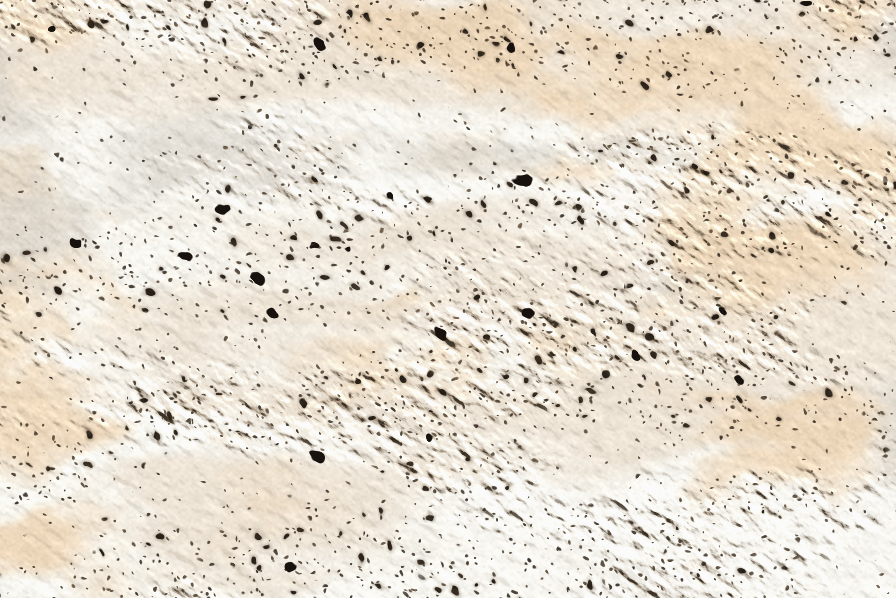
A Shadertoy shader for this texture:

```glsl
// Pale travertine: cream and tan clouds lie in loose horizontal beds over white stone.
// Banded fbm places the tints, slanted fbm is lit as rough relief,
// and jittered cells scatter dark pits of several sizes along the beds.

const vec3 WHITE = vec3(0.972, 0.968, 0.945);
const vec3 CREAM = vec3(0.930, 0.893, 0.838);
const vec3 TAN   = vec3(0.925, 0.830, 0.705);
const vec3 GREY  = vec3(0.855, 0.835, 0.800);
const vec3 BROWN = vec3(0.400, 0.320, 0.230);
const vec3 BLACK = vec3(0.090, 0.070, 0.050);

float hash(vec2 p) {
    return fract(sin(dot(p, vec2(127.1, 311.7))) * 43758.5453);
}

float noise(vec2 p) {
    vec2 cell = floor(p), f = fract(p);
    f = f * f * (3.0 - 2.0 * f);
    float low  = mix(hash(cell), hash(cell + vec2(1.0, 0.0)), f.x);
    float high = mix(hash(cell + vec2(0.0, 1.0)), hash(cell + 1.0), f.x);
    return mix(low, high, f.y);
}

float fbm(vec2 p, int octaves) {
    float sum = 0.0, weight = 0.5, total = 0.0;
    for (int i = 0; i < octaves; i++) {
        sum += weight * noise(p);
        total += weight;
        weight *= 0.5;
        p = mat2(1.6, 0.3, -0.3, 1.6) * p * 1.25 + 17.3;
    }
    return sum / total;
}

// Coordinates along and across the diagonal grain of the rough stone
vec2 alongGrain(vec2 p) {
    return vec2(dot(p, vec2(0.82, -0.57)), dot(p, vec2(0.57, 0.82)));
}

// Coverage by tilted oval pits, one candidate per jittered cell
float pits(vec2 p, float cells, float density, float radius, float seed, float blur) {
    vec2 q = p * cells, home = floor(q);
    float soft = blur * cells, cover = 0.0;
    for (int y = -1; y <= 1; y++)
    for (int x = -1; x <= 1; x++) {
        vec2 id = home + vec2(x, y);
        vec2 key = id + seed;
        vec2 centre = id + vec2(hash(key + 3.1), hash(key + 7.7));
        float present = smoothstep(0.0, 0.06, density - hash(key));
        float size = radius * mix(0.4, 1.0, hash(key + 11.9)) * present;
        float angle = -0.6 + 1.8 * (hash(key + 19.3) - 0.5);
        float stretch = mix(1.0, 1.9, hash(key + 23.7));
        vec2 d = q - centre;
        d = vec2(cos(angle) * d.x + sin(angle) * d.y,
                 cos(angle) * d.y - sin(angle) * d.x);
        float dist = length(d * vec2(1.0 / stretch, 1.0));
        cover = max(cover, present * (1.0 - smoothstep(size - soft, size + soft, dist)));
    }
    return cover;
}

// Height difference towards the light, positive in shadow
float reliefShade(vec2 p) {
    vec2 scale = vec2(34.0, 80.0);
    vec2 toLight = vec2(0.0015, 0.0055);
    return fbm(alongGrain(p + toLight) * scale, 4) - fbm(alongGrain(p) * scale, 4);
}

// Clouds of cream, tan and grey over white
vec3 stoneTint(vec2 p) {
    vec2 warp = 0.12 * vec2(fbm(p * 5.0, 3), fbm(p * 5.0 + 31.0, 3));
    float bed   = fbm(p * vec2(1.7, 6.5) + warp * 4.0 + 4.0, 6);
    float stain = fbm((p + warp) * vec2(2.3, 4.2) + 52.0, 6);
    float haze  = fbm((p + warp) * vec2(2.5, 5.0) + 87.0, 5);
    vec3 color = mix(WHITE, CREAM, smoothstep(0.42, 0.66, bed));
    color = mix(color, TAN, 0.85 * smoothstep(0.55, 0.72, stain));
    return mix(color, GREY, 0.75 * smoothstep(0.58, 0.76, haze));
}

void mainImage(out vec4 fragColor, in vec2 fragCoord) {
    vec2 p = fragCoord / iResolution.y;
    float blur = 0.6 / iResolution.y;

    // Beds where the stone is rough or crowded with pits
    float rough = smoothstep(0.50, 0.68, fbm(p * vec2(2.6, 7.0) + 13.0, 5));
    float crowd = smoothstep(0.42, 0.68, fbm(p * vec2(2.2, 9.0) + 71.0, 4));
    crowd = max(crowd, 0.8 * rough);

    // Tinted surface with fine mottling
    vec3 color = stoneTint(p);
    color += 0.06 * (fbm(p * vec2(55.0, 80.0), 3) - 0.5);
    color += 0.045 * (noise(p * 230.0) - 0.5);

    // Lit relief: warm shadows, crevices and bright crests
    float shade = reliefShade(p);
    float shadow = smoothstep(0.04, 0.30, shade) * mix(0.12, 0.75, rough);
    color = mix(color, BROWN, shadow);
    color += 0.20 * smoothstep(0.02, 0.25, -shade) * mix(0.15, 1.0, rough);
    float crevice = rough * smoothstep(0.21, 0.32, shade);
    color = mix(color, BLACK, 0.7 * crevice);

    // Pits with ragged outlines, from specks to open holes
    vec2 ragged = p + 0.005 * (vec2(noise(p * 110.0), noise(p * 110.0 + 43.0)) - 0.5);
    float specks = pits(ragged, 78.0, mix(0.10, 0.42, crowd), 0.21, 5.0, blur);
    float halo   = pits(ragged, 36.0, mix(0.03, 0.22, crowd), 0.27, 29.0, 4.0 * blur);
    float holes  = pits(ragged, 36.0, mix(0.03, 0.22, crowd), 0.19, 29.0, blur);
    float caves  = pits(ragged, 11.0, mix(0.07, 0.20, crowd), 0.11, 61.0, blur);
    vec3 speckColor = mix(BLACK, BROWN, noise(p * 60.0 + 9.0));
    color = mix(color, speckColor, 0.85 * specks);
    color = mix(color, BROWN, 0.35 * halo);
    color = mix(color, mix(BLACK, BROWN, 0.4 * noise(p * 90.0)), 0.95 * holes);
    color = mix(color, BLACK, caves);

    fragColor = vec4(clamp(color, 0.0, 0.985), 1.0);
}
```
